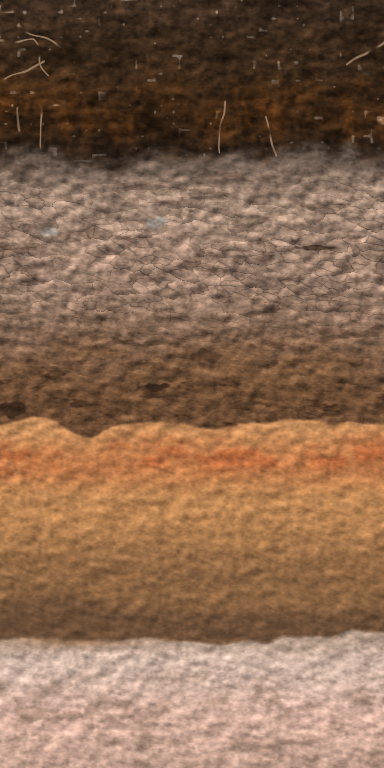
This texture is drawn by a Shadertoy shader. Its source:

```glsl
// A cut through the ground: rooted topsoil, stony subsoil, ochre and pink chalk.
// Each bed is a depth ramp behind a wavy edge, roughened by value noise,
// relief lighting and squashed Voronoi stones.

// Ramps: colour in rgb, depth (0 top, 1 bottom) in w
const vec4 TOPSOIL[4] = vec4[4](
  vec4(.22, .16, .115, 0), vec4(.20, .14, .09, .08),
  vec4(.21, .135, .075, .16), vec4(.16, .115, .085, .2));
const vec4 SUBSOIL[4] = vec4[4](
  vec4(.38, .32, .28, .2), vec4(.61, .51, .44, .26),
  vec4(.60, .49, .42, .36), vec4(.41, .29, .20, .52));
const vec4 OCHRE[4] = vec4[4](
  vec4(.77, .55, .36, .55), vec4(.73, .47, .29, .6),
  vec4(.73, .52, .33, .655), vec4(.54, .39, .26, .76));
const vec4 CHALK[4] = vec4[4](
  vec4(.68, .58, .51, .83), vec4(.82, .71, .65, .865),
  vec4(.83, .68, .61, .94), vec4(.77, .63, .56, 1));
const vec3 DAMP = vec3(.425, .31, .22);
const vec3 RUST = vec3(.36, .21, .09);
const vec3 RED_EARTH = vec3(.67, .35, .20);
const vec3 ROOT = vec3(.66, .54, .43);
const vec3 CRACK = vec3(.20, .14, .10);
const vec3 FLINT = vec3(.61, .58, .55);
const vec2 STONE_SCALE = vec2(23, 48);
const float RELIEF = .85;
const float GRAIN = .17;
const float ROOT_WIDTH = .0028;

// Root ends, in canvas widths from the top left
const vec4 ROOTS[9] = vec4[9](
  vec4(0, .105, .09, .1), vec4(.09, .1, .12, .2), vec4(0, .21, .12, .155),
  vec4(.05, .065, .16, .12), vec4(.9, .175, 1, .11), vec4(.585, .26, .57, .4),
  vec4(.05, .28, .055, .34), vec4(.11, .27, .11, .41), vec4(.69, .3, .715, .4));

float hash(vec2 p) {
  vec3 q = fract(p.xyx * .1031);
  q += dot(q, q.yzx + 33.33);
  return fract((q.x + q.y) * q.z);
}

float noise(vec2 p) {
  vec2 i = floor(p), f = fract(p);
  f *= f * (3. - 2. * f);
  return mix(mix(hash(i), hash(i + vec2(1, 0)), f.x),
             mix(hash(i + vec2(0, 1)), hash(i + 1.), f.x), f.y);
}

float fbm(vec2 p) {
  float sum = 0., amp = .5;
  for (int i = 0; i < 4; i++) {
    sum += amp * noise(p);
    p = mat2(1.92, .6, -.6, 1.92) * p + 17.3;
    amp *= .55;
  }
  return sum;
}

float bump(float x, float center, float width) {
  x = (x - center) / width;
  return exp(-x * x);
}

// Soft ellipse with a ragged rim
float blob(vec2 p, vec2 center, vec2 radius) {
  float d = length((p - center) / radius) + .7 * noise(p * 70.);
  return 1. - smoothstep(1., 1.45, d);
}

float segment(vec2 p, vec4 s) {
  vec2 a = p - s.xy, b = s.zw - s.xy;
  return length(a - b * clamp(dot(a, b) / dot(b, b), 0., 1.));
}

vec3 ramp(vec4 stops[4], float depth) {
  vec3 c = stops[0].rgb;
  for (int i = 1; i < 4; i++)
    c = mix(c, stops[i].rgb, smoothstep(stops[i - 1].w, stops[i].w, depth));
  return c;
}

// Brightness of the nearest stone: tone, dark gap, light from above
float stones(vec2 p, float gapDepth) {
  vec3 best = vec3(9, 0, 0);
  float next = 9.;
  for (int k = 0; k < 9; k++) {
    vec2 g = floor(p) + vec2(k % 3 - 1, k / 3 - 1);
    vec2 d = g + vec2(hash(g), hash(g + 41.7)) - p;
    float len = length(d);
    next = min(next, max(len, best.x));
    if (len < best.x) best = vec3(len, hash(g + 9.1) - .5, d.y);
  }
  float gap = 1. - smoothstep(.02, .22, next - best.x);
  return .24 * best.y + .14 * best.z - .2 * gap * gapDepth;
}

void mainImage(out vec4 fragColor, in vec2 fragCoord) {
  vec2 p = vec2(fragCoord.x, iResolution.y - fragCoord.y) / iResolution.x;
  float x = p.x, depth = 1. - fragCoord.y / iResolution.y;
  float broad = fbm(p * vec2(5, 9)) - .5, mid = fbm(p * vec2(20, 34)) - .5;
  float grain = noise(p * 125.) + noise(p * 67.) - 1.;
  float patchy = smoothstep(-.12, .2, broad + mid);
  float ragged = .012 * noise(vec2(x * 23., 3)) - .006 + .014 * mid;

  // Bed edges
  float soilEdge = .198 + .014 * bump(x, .33, .12) + 1.6 * ragged;
  float ochreEdge = .551 + .018 * bump(x, .23, .055) + .005 * bump(x, .55, .05)
    - .006 * bump(x, .1, .05) - .004 * bump(x, .76, .1) + .45 * ragged;
  float chalkEdge = .832 - .012 * bump(x, 1., .12) + .004 * bump(x, .56, .12) + .55 * ragged;
  float inSub = smoothstep(-.013, .013, depth - soilEdge);
  float inOchre = smoothstep(-.003, .003, depth - ochreEdge);
  float inChalk = smoothstep(-.0035, .0035, depth - chalkEdge);

  // Topsoil with rust stains and pale flecks
  vec3 soil = ramp(TOPSOIL, depth) * (1. + .9 * mid + .5 * broad);
  float stain = smoothstep(.48, .75, fbm(p * vec2(22, 9)));
  soil = mix(soil, RUST, .65 * stain * bump(depth, .15, .045));
  soil += .2 * smoothstep(.86, .98, noise(p * 62.));

  // Subsoil: stones, cracks, flints and hollows
  vec3 sub = ramp(SUBSOIL, depth + .035 * broad);
  float stony = smoothstep(.21, .27, depth) * (1. - .55 * smoothstep(.37, .46, depth));
  sub *= 1. + stony * stones(p * STONE_SCALE + 1.4 * mid, patchy);
  float crack = smoothstep(.61, .75, fbm(p * vec2(13, 37) + 8.));
  sub = mix(sub, CRACK, crack * (.25 + .4 * smoothstep(.4, .52, depth)));
  sub = mix(sub, OCHRE[3].rgb, .45 * patchy * bump(depth, .485, .035));
  sub = mix(sub, FLINT, .75 * max(blob(p, vec2(.13, .605), vec2(.03, .014)),
                                  blob(p, vec2(.41, .58), vec2(.026, .015))));
  float hollow = max(blob(p, vec2(.41, 1.01), vec2(.034, .014)),
                     blob(p, vec2(.03, 1.07), vec2(.045, .025)));
  hollow = max(hollow, max(.6 * blob(p, vec2(.54, .925), vec2(.045, .018)),
                           .8 * blob(p, vec2(.83, .645), vec2(.055, .007))));
  sub = mix(sub, CRACK, .85 * hollow);

  // Ochre: red streak above, damp band at the foot
  vec3 ochre = ramp(OCHRE, depth + .03 * broad);
  ochre = mix(ochre, RED_EARTH, .6 * patchy * bump(depth, .594, .022));
  float dampTop = .797 - .019 * bump(x, .13, .16) + .012 * mid;
  ochre = mix(ochre, DAMP, smoothstep(-.012, .009, depth - dampTop));

  // Chalk: tan pits, ochre rim on the left
  vec3 chalk = ramp(CHALK, depth + .018 * broad);
  float pits = smoothstep(.5, .7, fbm(p * vec2(16, 29) + 13.));
  chalk = mix(chalk, SUBSOIL[2].rgb, .55 * pits * smoothstep(.85, .91, depth));
  chalk = mix(chalk, OCHRE[3].rgb, .7 * bump(x, .2, .16) * bump(depth, .833, .01));

  // Stack the beds and light the rough surface from above
  vec3 color = mix(mix(mix(soil, sub, inSub), ochre, inOchre), chalk, inChalk);
  vec2 q = p * vec2(30, 50), tilt = vec2(.15, .3);
  float slope = (fbm(q + tilt) - fbm(q - tilt)) * mix(1., .6, inOchre);
  color *= 1. + RELIEF * slope + GRAIN * mix(1.5, .75, inSub) * grain;

  // Wavering, partly buried roots
  vec2 bent = p + .018 * (vec2(noise(p * 24.), noise(p * 24. + 7.)) - .5);
  float root = 0.;
  for (int i = 0; i < 9; i++)
    root = max(root, 1. - smoothstep(.3, 1.6, segment(bent, ROOTS[i]) / ROOT_WIDTH));
  root *= smoothstep(.22, .62, noise(p * 38.));
  fragColor = vec4(mix(color, ROOT, .8 * root), 1);
}
```
